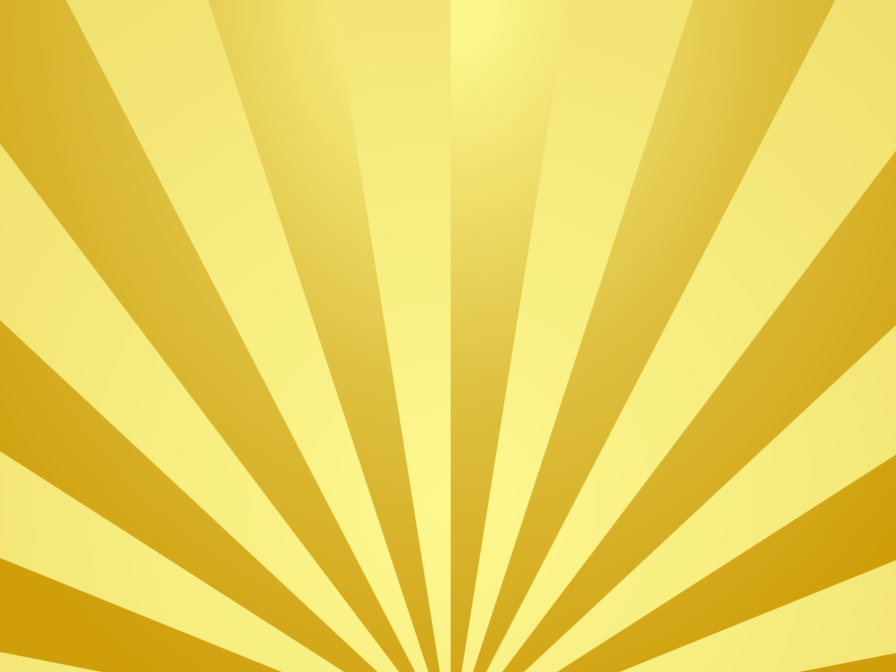
A Shadertoy shader for this background:

```glsl
// Golden sunburst: equal angular rays fan out from a point below the canvas.
// Pale rays glow around the lower middle; gold rays fade from a bright
// spot at the top edge into deep ochre at the bottom corners.

const float PI = 3.14159265;
const float RAY_ANGLE = PI / 18.0;   // ten degrees per ray
const float FAN_SQUEEZE = 0.9;       // horizontal scale of the fan

const vec3 CREAM      = vec3(0.992, 0.972, 0.560);
const vec3 STRAW      = vec3(0.942, 0.880, 0.435);
const vec3 HIGHLIGHT  = vec3(0.988, 0.968, 0.553);
const vec3 GOLD       = vec3(0.870, 0.752, 0.250);
const vec3 OCHRE      = vec3(0.810, 0.620, 0.040);

// Coverage of the gold rays: 1 inside, 0 outside, smoothed at the edges.
float rayMask(vec2 p, vec2 origin) {
    vec2 d = p - origin;
    float phase = PI * atan(d.x / FAN_SQUEEZE, d.y) / RAY_ANGLE;
    float blur = 0.7 * fwidth(phase);
    return smoothstep(-blur, blur, sin(phase));
}

// Soft radial gradient of the pale rays.
vec3 paleColor(vec2 p, vec2 center) {
    return mix(CREAM, STRAW, clamp(length(p - center) / 0.95, 0.0, 1.0));
}

// Three-stop radial gradient of the gold rays, stretched vertically.
vec3 goldColor(vec2 p, vec2 center) {
    float r = length((p - center) * vec2(1.0, 0.8));
    vec3 inner = mix(HIGHLIGHT, GOLD, clamp((r - 0.05) / 0.42, 0.0, 1.0));
    return mix(inner, OCHRE, clamp((r - 0.47) / 0.45, 0.0, 1.0));
}

void mainImage(out vec4 fragColor, in vec2 fragCoord) {
    // Canvas height is one unit.
    vec2 p = fragCoord / iResolution.y;
    float axis = 0.503 * iResolution.x / iResolution.y;

    vec3 pale = paleColor(p, vec2(axis, 0.25));
    vec3 gold = goldColor(p, vec2(axis, 1.0));
    float mask = rayMask(p, vec2(axis, -0.1016));

    fragColor = vec4(mix(pale, gold, mask), 1.0);
}
```
